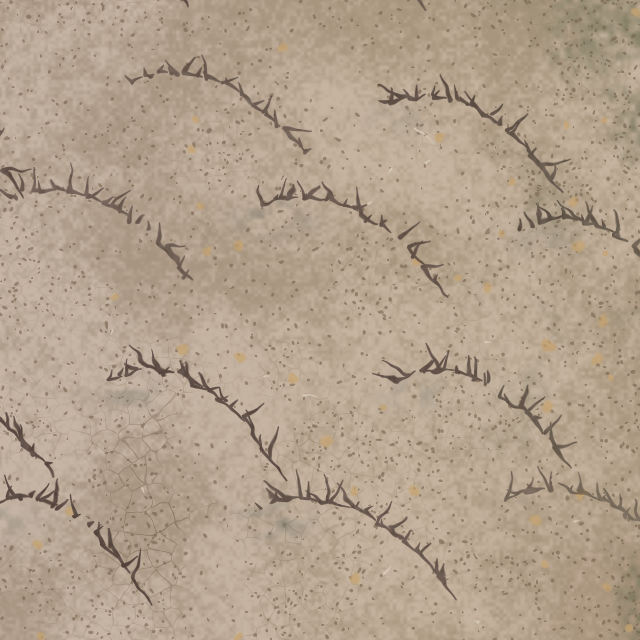
A three.js fragment shader for this texture:

```glsl
// Dry, trodden soil with staggered rows of arched tufts of dead twigs.
// Layered noise gives the mottled ground, cellular noise the cracks, grit and
// pebbles; every arch is a parabola that carries randomly tilted tapered strokes.
varying vec2 vUv;

const vec3 SOIL_DARK = vec3(0.655, 0.585, 0.50);
const vec3 SOIL_LIGHT = vec3(0.775, 0.705, 0.635);
const vec3 TWIG = vec3(0.30, 0.24, 0.215);
const vec3 GRIT = vec3(0.46, 0.38, 0.30);
const vec3 STAIN = vec3(0.50, 0.50, 0.46);
const vec3 MOSS = vec3(0.47, 0.46, 0.36);
const vec3 OCHRE = vec3(0.78, 0.64, 0.43);
const vec3 CLAY = vec3(0.70, 0.57, 0.49);
const vec3 STRAW = vec3(0.87, 0.83, 0.77);

float hash(vec2 p) {
  vec3 q = fract(vec3(p.xyx) * 0.1031);
  q += dot(q, q.yzx + 33.33);
  return fract((q.x + q.y) * q.z);
}

vec2 hash2(vec2 p) {
  return vec2(hash(p), hash(p + 57.3));
}

float noise(vec2 p) {
  vec2 i = floor(p), f = fract(p);
  f = f * f * (3.0 - 2.0 * f);
  float low = mix(hash(i), hash(i + vec2(1, 0)), f.x);
  float high = mix(hash(i + vec2(0, 1)), hash(i + vec2(1, 1)), f.x);
  return mix(low, high, f.y);
}

float layeredNoise(vec2 p) {
  float sum = 0.0, amp = 0.5;
  for (int i = 0; i < 4; i++) {
    sum += amp * noise(p);
    p = mat2(1.6, 1.2, -1.2, 1.6) * p + 7.1;
    amp *= 0.5;
  }
  return sum / 0.9375;
}

// Nearest distance, second nearest distance, random value of the nearest cell
vec3 cellular(vec2 p) {
  vec2 cell = floor(p);
  vec3 best = vec3(9.0, 9.0, 0.0);
  for (int y = -1; y <= 1; y++)
  for (int x = -1; x <= 1; x++) {
    vec2 c = cell + vec2(x, y);
    float d = length(c + hash2(c) - p);
    if (d < best.x) best = vec3(d, best.x, hash(c + 19.7));
    else best.y = min(best.y, d);
  }
  return best;
}

// Scattered dots: only the given share of the cells holds one
float dots(vec2 p, float share, float size) {
  vec3 c = cellular(p);
  float r = size * (0.5 + 0.5 * fract(c.z * 91.0));
  return step(c.z, share) * smoothstep(r, r * 0.45, c.x);
}

// Soft-edged stroke from a to b, tapering between two radii
float stroke(vec2 p, vec2 a, vec2 b, float ra, float rb) {
  vec2 pa = p - a, ba = b - a;
  float h = clamp(dot(pa, ba) / dot(ba, ba), 0.0, 1.0);
  float d = length(pa - ba * h) - mix(ra, rb, h);
  return smoothstep(0.0014, -0.0012, d);
}

vec2 archPoint(float t, float width) {
  return vec2(t * width, 0.13 * t - 0.25 * t * t);
}

// Twig coverage of one arch starting at the origin
float arch(vec2 p, float seed) {
  float cover = 0.0;
  float width = 0.25 + 0.05 * hash(vec2(seed, 3.0));
  for (int k = 0; k < 20; k++) {
    vec2 key = vec2(float(k) + 0.5, seed);
    float t = (float(k) + hash(key)) / 20.0;
    float size = hash(key + 11.0);
    float tilt = mix(2.0, 0.75, t) + 2.0 * (hash(key + 23.0) - 0.5);
    vec2 root = archPoint(t, width) + 0.008 * (hash2(key + 5.0) - 0.5);
    vec2 tip = root + (0.010 + 0.036 * size * size) * vec2(cos(tilt), sin(tilt));
    cover = max(cover, stroke(p, root, tip, 0.0034, 0.0009));
    vec2 next = archPoint(t + 0.05 + 0.06 * size, width);
    float shown = step(0.3, hash(key + 31.0));
    cover = max(cover, shown * stroke(p, root, next, 0.0032, 0.0012));
  }
  return cover;
}

// Staggered arches: x is twig coverage, y the grey stain beneath their starts
vec2 archRows(vec2 p) {
  vec2 result = vec2(0.0);
  for (int i = -1; i <= 4; i++)
  for (int j = -1; j <= 2; j++) {
    vec2 id = vec2(i, j);
    vec2 start = vec2(-0.015, 0.67) + id * vec2(0.207, -0.45);
    start += vec2(0.0, 0.18 * mod(id.x + 2.0, 2.0)) + 0.05 * (hash2(id + 8.0) - 0.5);
    vec2 q = p - start;
    if (abs(q.x - 0.14) > 0.22 || abs(q.y + 0.05) > 0.15) continue;
    float strength = 0.7 + 0.3 * hash(id + 41.0);
    result.x = max(result.x, strength * arch(q, 17.0 * id.x + 5.0 * id.y + 60.0));
    vec2 s = (q - vec2(0.03, -0.018)) / vec2(0.05, 0.025);
    result.y = max(result.y, exp(-dot(s, s)) * hash(id + 73.0));
  }
  return result;
}

// A few pale straws and fibres
float straws(vec2 p) {
  float cover = 0.0;
  for (int k = 0; k < 13; k++) {
    vec2 key = vec2(float(k) + 0.3, 4.0);
    vec2 a = hash2(key);
    float turn = 6.28 * hash(key + 9.0);
    float len = 0.007 + 0.09 * pow(hash(key + 15.0), 7.0);
    vec2 b = a + len * vec2(cos(turn), sin(turn));
    cover = max(cover, stroke(p, a, b, 0.0016, 0.0004));
  }
  return cover;
}

void main() {
  vec2 p = vUv;
  float right = smoothstep(0.65, 1.05, p.x);
  float patches = layeredNoise(p * 9.0 + 3.0);
  vec2 warped = p + 0.008 * vec2(noise(p * 60.0), noise(p * 60.0 + 31.0));

  // Mottled ground with fine grain
  float tone = 0.53 + 0.85 * (layeredNoise(p * 5.0) - 0.5) - 0.14 * right;
  tone += 0.34 * (noise(p * 180.0) - 0.5) + 0.26 * (noise(p * 75.0) - 0.5);
  vec3 color = mix(SOIL_DARK, SOIL_LIGHT, smoothstep(0.15, 0.85, tone));
  color += vec3(0.0, 0.0, 0.018) * (0.5 - smoothstep(0.1, 0.7, p.x));
  color = mix(color, CLAY, 0.5 * right * smoothstep(0.35, 0.0, p.y) * patches);

  // Hairline cracks, densest at the lower left
  vec3 crackCell = cellular(warped * 34.0);
  float crackZone = 0.12 + 0.5 * exp(-dot(p - vec2(0.3, 0.22), p - vec2(0.3, 0.22)) * 35.0);
  float crack = smoothstep(0.09, 0.0, crackCell.y - crackCell.x);
  color = mix(color, GRIT, crack * crackZone * smoothstep(0.4, 0.65, patches));

  // Moss, grit and pebbles
  float moss = right * smoothstep(0.52, 0.75, patches) * noise(p * 90.0);
  color = mix(color, MOSS, 0.9 * moss);
  float gritShare = 0.10 + 0.22 * smoothstep(0.45, 0.75, patches) + 0.12 * right;
  color = mix(color, GRIT, 0.6 * dots(warped * 110.0, gritShare, 0.45));
  color = mix(color, OCHRE, 0.7 * dots(warped * 36.0 + 5.0, 0.015 + 0.08 * right, 0.5));

  // Stains, twigs and straws
  vec2 rows = archRows(warped);
  color = mix(color, STAIN, 0.75 * rows.y * smoothstep(0.3, 0.7, noise(p * 45.0)));
  vec3 twigColor = mix(TWIG, MOSS, 0.4 * right) + 0.10 * (noise(p * 120.0) - 0.4);
  color = mix(color, twigColor, 0.9 * rows.x);
  color = mix(color, STRAW, 0.75 * straws(warped));

  gl_FragColor = vec4(color, 1.0);
}
```
